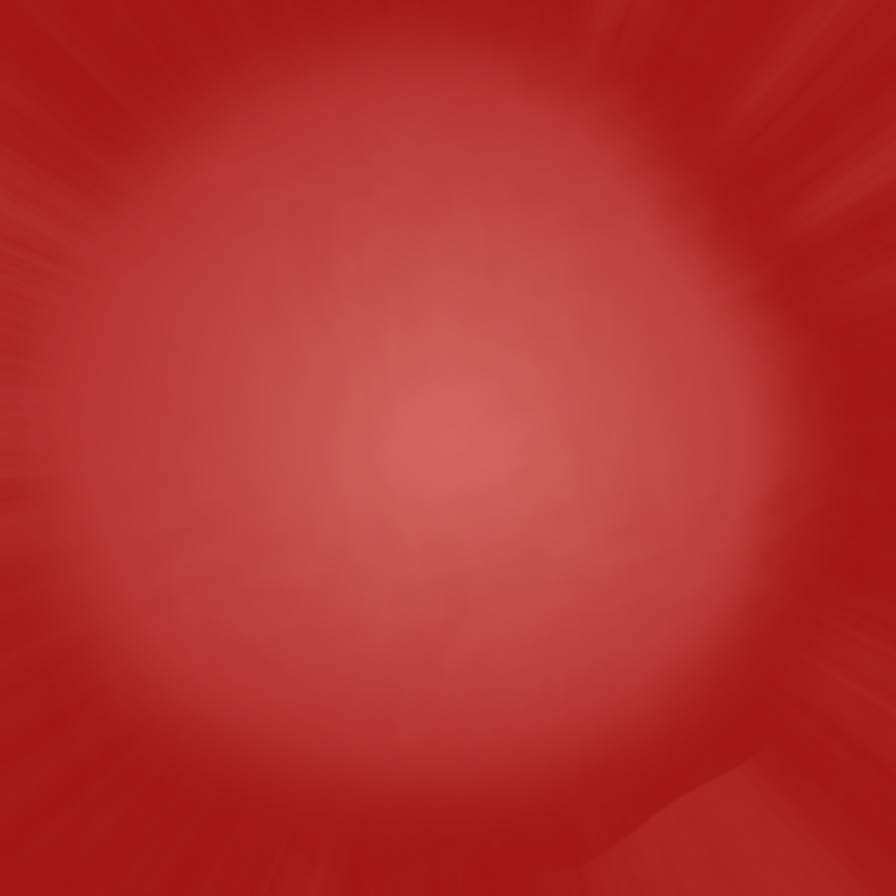
Write a WebGL 1 fragment shader that draws this background.

```glsl
precision highp float;
uniform vec2 u_resolution;

vec2 gradient(vec2 cell) {
  vec2 h = vec2(dot(cell, vec2(127.1, 311.7)), dot(cell, vec2(269.5, 183.3)));
  return fract(sin(h) * 43758.5) * 2.0 - 1.0;
}

float gradientNoise(vec2 p) {
  vec2 i = floor(p), f = p - i;
  vec2 w = f * f * f * (f * (f * 6.0 - 15.0) + 10.0);
  float low = mix(dot(gradient(i), f),
                  dot(gradient(i + vec2(1, 0)), f - vec2(1, 0)), w.x);
  float high = mix(dot(gradient(i + vec2(0, 1)), f - vec2(0, 1)),
                   dot(gradient(i + vec2(1, 1)), f - vec2(1, 1)), w.x);
  return mix(low, high, w.y);
}

// Stretched noise layers at several angles, each fading in and out in patches
float brushStrokes(vec2 p) {
  float sum = 0.0;
  for (int i = 0; i < 5; i++) {
    float k = float(i);
    float turn = 0.3 + k * 1.15;
    vec2 along = vec2(cos(turn), sin(turn));
    vec2 q = vec2(dot(p, along), dot(p, vec2(-along.y, along.x)));
    q += 0.03 * gradientNoise(p * 6.0 + k * 7.3);
    float patches = smoothstep(-0.25, 0.4, gradientNoise(p * 4.0 + k * 13.7));
    float stroke = gradientNoise(q * vec2(7.0, 30.0) + k * 19.1)
                 + 0.5 * gradientNoise(q * vec2(16.0, 85.0) + k * 5.9);
    sum += stroke * patches;
  }
  return sum;
}

// Soft bump around one direction
float lobe(float angle, float center, float width) {
  float d = mod(angle - center + 3.14159, 6.28318) - 3.14159;
  return exp(-d * d / (width * width));
}

void main() {
  vec2 uv = gl_FragCoord.xy / u_resolution;
  vec2 p = uv - 0.5;
  float radius = length(p);
  float angle = atan(p.y, p.x);
  vec2 dir = p / max(radius, 0.001);
  float strokes = brushStrokes(uv);
  float clouds = gradientNoise(uv * 5.0) + 0.5 * gradientNoise(uv * 11.0 + 4.0);

  // Central glow, steeper below the middle
  vec2 g = uv - vec2(0.505, 0.5);
  g.y *= g.y < 0.0 ? 1.25 : 1.0;
  float glow = 1.02 - 1.6 * sqrt(dot(g, g) + 0.001);

  // Uneven brushed rim
  float rim = length(uv - vec2(0.47, 0.535));
  rim += 0.05 * lobe(angle, 0.75, 0.5) - 0.03 * lobe(angle, -2.5, 0.3);
  rim += 0.025 * strokes + 0.02 * clouds;
  float inside = 1.0 - smoothstep(0.36, 0.5, rim);
  float light = max(glow, 0.0) * inside;

  // Radial streaks outside the rim
  float outside = smoothstep(0.4, 0.53, radius);
  float streaks = gradientNoise(dir * 14.0 + radius)
                + 0.7 * gradientNoise(dir * 38.0 + radius * 1.5)
                + 0.4 * gradientNoise(dir * 90.0 + radius * 2.0);
  float rays = 0.17 * lobe(angle, 2.65, 0.17)
             + 0.15 * lobe(angle, 3.1, 0.3)
             + 0.20 * lobe(angle, 0.59, 0.055)
             + 0.09 * lobe(angle, 0.38, 0.08)
             + 0.11 * lobe(angle, 0.83, 0.06)
             + 0.13 * lobe(angle, 1.22, 0.07)
             + 0.10 * lobe(angle, -0.5, 0.12)
             + 0.06 * lobe(angle, -1.9, 0.1);
  light += outside * (rays * (1.0 + 0.7 * streaks) + 0.05 * streaks);

  // Haze on the left and a crisp pale wedge at the lower right
  light += 0.09 * lobe(angle, 3.1, 0.45) * smoothstep(0.3, 0.48, radius);
  float wedge = smoothstep(-1.4, -1.05, angle) * (1.0 - smoothstep(-0.87, -0.72, angle));
  light += 0.17 * wedge * smoothstep(0.475, 0.481, radius + 0.01 * sin(angle * 11.0));

  // Paint texture over a faint floor
  light += 0.035 + (0.025 + 0.02 * inside) * strokes + 0.035 * clouds * inside;
  vec3 deepRed = vec3(0.632, 0.083, 0.073);
  vec3 paleRed = vec3(0.825, 0.395, 0.375);
  gl_FragColor = vec4(mix(deepRed, paleRed, clamp(light, 0.0, 1.0)), 1.0);
}
```
